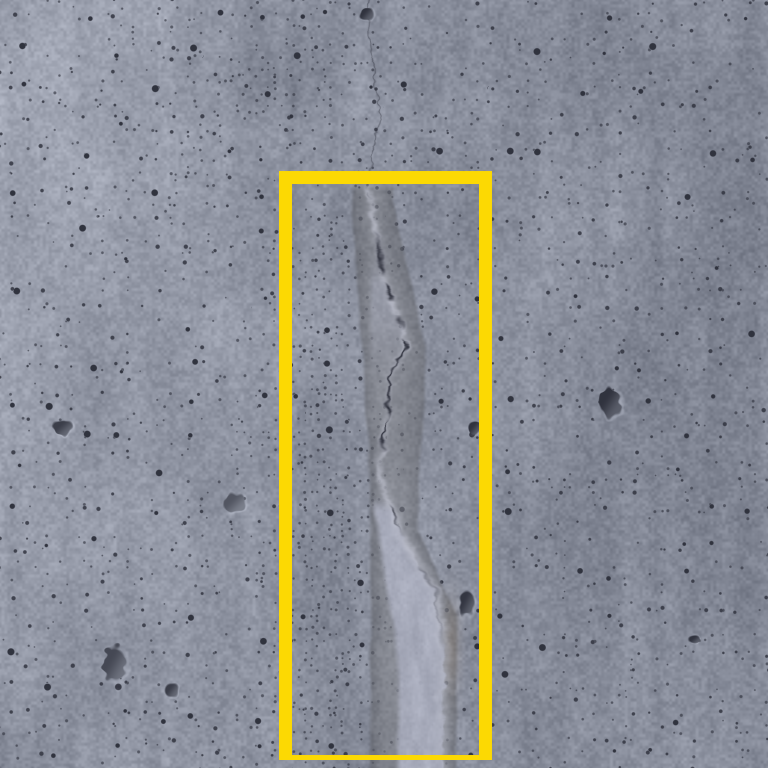
A WebGL 1 fragment shader for this texture:

```glsl
precision highp float;
// Weathered concrete with pinholes, deep pits and a leaking vertical crack
// with damp stain and pale mineral deposit, inside a yellow frame.
// Layered value noise, hashed cell dots and edge curves summed from ramps.
uniform vec2 u_resolution;

const vec3 CONCRETE = vec3(0.545, 0.565, 0.62);
const vec3 STAIN = vec3(0.505, 0.515, 0.545);
const vec3 DEPOSIT = vec3(0.665, 0.68, 0.745);
const vec3 CRUST = vec3(0.74, 0.75, 0.8);
const vec3 HOLE = vec3(0.19, 0.2, 0.245);
const vec3 FRAME = vec3(0.99, 0.85, 0.01);
const vec4 FRAME_OUTER = vec4(0.3633, 0.0104, 0.6406, 0.7773);
const vec4 FRAME_INNER = vec4(0.3802, 0.0169, 0.6237, 0.7604);
const float GRAIN = 0.13;
const float MOTTLE = 0.13;

float hash(vec2 p) {
  vec3 q = fract(p.xyx * 0.1031);
  q += dot(q, q.yzx + 33.33);
  return fract((q.x + q.y) * q.z);
}
float noise(vec2 p) {
  vec2 i = floor(p), f = fract(p), e = vec2(1, 0);
  f = f * f * (3.0 - 2.0 * f);
  return mix(mix(hash(i), hash(i + e), f.x),
             mix(hash(i + e.yx), hash(i + e.xx), f.x), f.y);
}
float fbm(vec2 p) {
  float sum = 0.0, amp = 0.5;
  for (int i = 0; i < 5; i++) {
    sum += amp * noise(p);
    p = p * 2.03 + 17.1;
    amp *= 0.5;
  }
  return sum;
}
float ramp(float a, float b, float t) { return clamp((t - a) / (b - a), 0.0, 1.0); }
float band(float d, float w) { return exp(-d * d / (w * w)); }
float blob(vec2 p, float x, float y, float rx, float ry) {
  return band(p.x - x, rx) * band(p.y - y, ry);
}

// Edge curves: horizontal position at depth t below the top
float crackX(float t) {
  float x = 0.477 + 0.018 * (ramp(0.02, 0.156, t) - ramp(0.156, 0.24, t));
  x += 0.023 * ramp(0.24, 0.365, t) + 0.031 * ramp(0.365, 0.449, t);
  x -= 0.022 * ramp(0.449, 0.488, t) + 0.014 * ramp(0.488, 0.605, t);
  x += 0.023 * ramp(0.62, 0.684, t) + 0.048 * ramp(0.684, 0.768, t);
  return x + 0.011 * ramp(0.768, 0.83, t);
}
float stainRight(float t) {
  float x = 0.512 + 0.042 * ramp(0.26, 0.45, t);
  return x - 0.008 * ramp(0.52, 0.62, t) + 0.049 * ramp(0.69, 0.8, t);
}

// Hashed round dots, one candidate per cell
float pinholes(vec2 p, float cells, float chance, float size) {
  vec2 id = floor(p * cells);
  vec2 c = 0.3 + 0.4 * vec2(hash(id + 3.7), hash(id + 41.3));
  float r = size * (0.45 + 0.55 * hash(id + 9.1));
  float soft = 0.8 * cells / u_resolution.y;
  float d = length(fract(p * cells) - c);
  return step(hash(id + 77.7), chance) * (1.0 - smoothstep(r - soft, r + soft, d));
}
// Irregular pit shadowed at upper left; depth 1 is darkest
void pit(inout vec3 col, vec2 p, float x, float y, float rx, float ry, float depth) {
  vec2 d = (p - vec2(x, y)) / vec2(rx, ry);
  float dist = length(d) + 0.55 * (noise(p * 130.0) - 0.5);
  float soft = 1.2 / (u_resolution.y * min(rx, ry));
  float light = smoothstep(-0.5, 0.9, d.x * 0.7 - d.y * 0.6);
  vec3 inside = mix(HOLE, CONCRETE * 0.88, min(light * 0.55 + 0.7 * (1.0 - depth), 1.0));
  col += 0.07 * band(dist - 1.2, 0.16) * light;
  col = mix(col, inside, 1.0 - smoothstep(1.0 - soft, 1.0 + soft, dist));
}
float box(vec2 p, vec4 b) {
  vec2 d = min(p - b.xy, b.zw - p) * u_resolution;
  return clamp(min(d.x, d.y) + 0.5, 0.0, 1.0);
}

void main() {
  vec2 p = gl_FragCoord.xy / u_resolution;
  float t = 1.0 - p.y;
  // Broad tone, mottling, streaks and grain
  float tone = 0.07 * blob(p, 0.08, 0.8, 0.28, 0.38) - 0.07 * blob(p, 0.37, 0.89, 0.12, 0.08);
  tone -= 0.05 * blob(p, 0.72, 0.93, 0.13, 0.1) + 0.05 * blob(p, 0.98, 0.65, 0.08, 0.4);
  tone += 0.06 * blob(p, 0.465, 0.89, 0.025, 0.06) - 0.04 * blob(p, 0.78, 0.28, 0.2, 0.24);
  float speckle = blob(p, 0.42, 0.36, 0.07, 0.34) + 0.5 * blob(p, 0.35, 0.9, 0.14, 0.1);
  tone += MOTTLE * (fbm(p * 7.0) - 0.49) + 0.05 * (noise(p * vec2(55, 4)) - 0.5) - 0.025 * speckle;
  float grain = 0.6 * noise(p * 260.0) + 0.4 * noise(p * 120.0) - 0.5;
  vec3 col = CONCRETE + tone + GRAIN * grain;

  // Damp stain with darker rims
  float wob = 0.006 * (fbm(p * 28.0) - 0.5);
  float below = smoothstep(0.235, 0.25, t);
  float left = p.x - 0.458 - 0.024 * ramp(0.26, 0.625, t) - wob;
  float right = stainRight(t) + wob - p.x;
  float stain = below * smoothstep(-0.003, 0.004, min(left, right));
  col = mix(col, STAIN + 0.6 * tone + 0.07 * grain, 0.75 * stain);
  col -= 0.06 * stain * (band(left, 0.01) + band(right, 0.016));
  col += vec3(0.05, 0.025, -0.01) * blob(p, 0.588, 0.16, 0.012, 0.06);

  // Pinholes in three sizes
  float holes = pinholes(p, 22.0, 0.28, 0.1);
  holes = max(holes, 0.85 * pinholes(p + 0.37, 53.0, 0.18, 0.15));
  holes = max(holes, 0.65 * pinholes(p + 0.71, 125.0, 0.07 + 0.3 * speckle, 0.25));
  col = mix(col, HOLE, holes * (1.0 - 0.5 * stain));

  // Mineral deposit: thin upper film and broad lower run
  float side = p.x - crackX(t) - 0.01 * (fbm(vec2(t * 65.0, 2)) - 0.5) - 0.005 * (noise(p * 150.0) - 0.5);
  float runLeft = 0.486 + 0.032 * ramp(0.66, 0.86, t) + wob;
  float run = smoothstep(0.645, 0.67, t) * smoothstep(-0.004, 0.006, p.x - runLeft);
  float film = 0.55 * ramp(0.34, 0.37, t) * ramp(0.5, 0.4, t) * smoothstep(0.478, 0.488, p.x);
  float deposit = max(run, film) * (1.0 - smoothstep(-0.002, 0.003, side));
  col = mix(col, DEPOSIT + 0.12 * (fbm(p * vec2(70, 18)) - 0.5) + 0.05 * grain, 0.9 * deposit);

  // Pale crust and broken crack line
  float lower = smoothstep(0.64, 0.7, t);
  float crust = below * band(side, 0.005 + 0.003 * lower);
  col = mix(col, CRUST, crust * (0.3 + 0.6 * noise(p * 75.0)) * (1.0 - 0.4 * ramp(0.82, 0.9, t)));
  float gap = ramp(0.32, 0.62, noise(vec2(t * 55.0, 7))) * (1.0 - 0.65 * lower);
  float width = 0.0012 + 0.0028 * below * noise(vec2(t * 38.0, 3));
  float line = band(side, width) * mix(0.42, gap, below) * ramp(0.86, 0.8, t);
  col = mix(col, HOLE + 0.12 * noise(p * 190.0), line);

  // Larger pits
  pit(col, p, 0.794, 0.477, 0.014, 0.018, 1.0);
  pit(col, p, 0.149, 0.135, 0.015, 0.023, 0.6);
  pit(col, p, 0.608, 0.216, 0.01, 0.017, 0.95);
  pit(col, p, 0.081, 0.443, 0.012, 0.009, 0.8);
  pit(col, p, 0.305, 0.345, 0.014, 0.012, 0.35);
  pit(col, p, 0.618, 0.443, 0.008, 0.008, 1.0);
  pit(col, p, 0.477, 0.982, 0.008, 0.008, 1.0);
  pit(col, p, 0.904, 0.167, 0.007, 0.005, 1.0);
  pit(col, p, 0.223, 0.101, 0.008, 0.009, 0.8);

  col = mix(col, FRAME, box(p, FRAME_OUTER) * (1.0 - box(p, FRAME_INNER)));
  gl_FragColor = vec4(col, 1);
}
```
